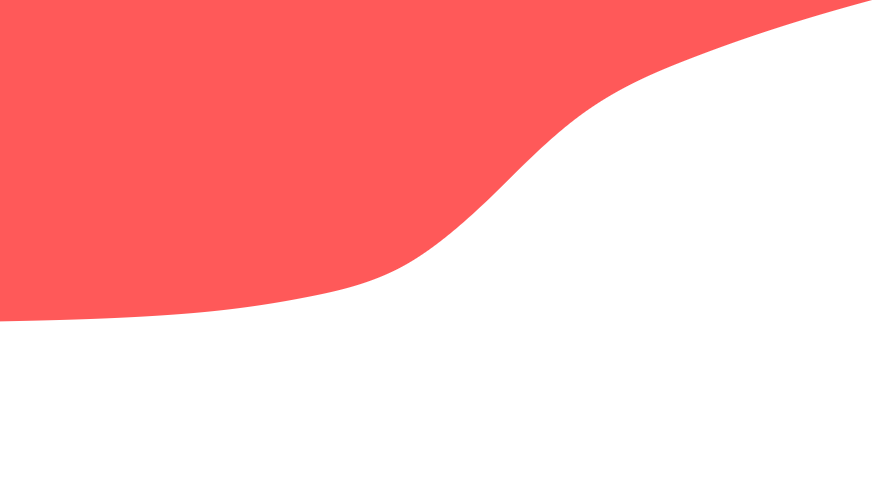
Give the GLSL for this background, as a Shadertoy shader.

```glsl
// Draws a flat coral field above a smooth rising wave, on a white ground.

const vec3 CORAL = vec3(1.0, 0.35, 0.35);
const vec3 WHITE = vec3(1.0);

// Wave knots: x and height as shares of the canvas, then slope.
const int KNOT_COUNT = 8;
const vec3 KNOTS[KNOT_COUNT] = vec3[KNOT_COUNT](
    vec3(0.0000, 0.3623, 0.036),
    vec3(0.2083, 0.3778, 0.142),
    vec3(0.3333, 0.4074, 0.338),
    vec3(0.4427, 0.4653, 0.889),
    vec3(0.5729, 0.6528, 1.778),
    vec3(0.6510, 0.7755, 1.280),
    vec3(0.7813, 0.8912, 0.676),
    vec3(1.0000, 1.0125, 0.462)
);

// Cubic Hermite curve between two knots.
float hermite(vec3 a, vec3 b, float x) {
    float span = b.x - a.x;
    float t = (x - a.x) / span;
    float s = 1.0 - t;
    float ease = t * t * (3.0 - 2.0 * t);
    return mix(a.y, b.y, ease) + span * t * s * (a.z * s - b.z * t);
}

// Height of the wave at x.
float waveHeight(float x) {
    float height = KNOTS[0].y;
    for (int i = 0; i < KNOT_COUNT - 1; i++) {
        if (x >= KNOTS[i].x) height = hermite(KNOTS[i], KNOTS[i + 1], x);
    }
    return height;
}

void mainImage(out vec4 fragColor, in vec2 fragCoord) {
    vec2 uv = fragCoord / iResolution.xy;

    // Gap to the wave, divided by its gradient to give a distance in pixels.
    float gap = uv.y - waveHeight(uv.x);
    float edge = gap / max(length(vec2(dFdx(gap), dFdy(gap))), 1e-6);
    float coverage = clamp(edge + 0.5, 0.0, 1.0);

    fragColor = vec4(mix(WHITE, CORAL, coverage), 1.0);
}
```
